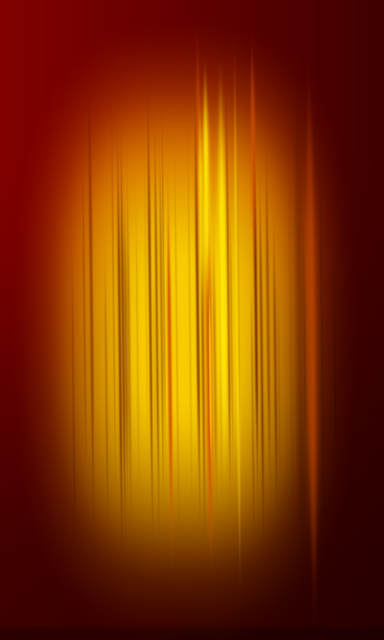
This background is drawn by a WebGL 1 fragment shader. Its source:

```glsl
precision highp float;
// A tall amber glow on dark red, crossed by thin, slightly leaning streaks.
// The glow is a superellipse mapped to a warm ramp; tapered streaks darken
// or light it, with hashed fine lines filling in between the main ones.

uniform vec2 u_resolution;

const vec3 YELLOW = vec3(0.97, 0.80, 0.0);
const vec3 LIGHT = vec3(1.0, 0.90, 0.02);
const vec3 EMBER = vec3(0.84, 0.31, 0.01);
const vec3 SHADE = vec3(0.62, 0.36, 0.20);

float hash(float n) {
  return fract(sin(n * 127.1) * 43758.5453);
}

// Rises and falls between two heights, with long soft ends.
float span(float y, float low, float high) {
  float soft = 0.38 * (high - low);
  return smoothstep(low, low + soft, y) * (1.0 - smoothstep(high - soft, high, y));
}

// Tapered vertical streak, centred on x at mid height.
float streak(vec2 uv, float x, float width, float low, float high) {
  float fade = span(uv.y, low, high);
  float lean = 0.018 * (0.5 - uv.y);
  float halfWidth = max(width * (0.4 + 0.6 * fade), 0.7 / u_resolution.x);
  float offset = (uv.x - x - lean) / halfWidth;
  return fade * exp(-offset * offset);
}

vec3 darken(vec3 color, float amount) {
  return color * mix(vec3(1.0), SHADE, amount);
}

// Dark red surround, brightest at the upper left.
vec3 surround(vec2 uv) {
  float lower = mix(0.24, 0.16, uv.x);
  float upper = mix(0.51, 0.25, uv.x);
  float red = mix(lower, upper, smoothstep(0.0, 0.8, uv.y));
  red *= mix(0.72, 1.0, smoothstep(0.016, 0.024, uv.y));
  return vec3(red, 0.0, 0.0);
}

vec3 glow(vec2 uv, vec3 base) {
  vec2 q = abs(uv - vec2(0.48, 0.48)) / vec2(0.46, 0.50);
  float d = pow(pow(q.x, 2.7) + pow(q.y, 2.7), 1.0 / 2.7);
  float g = 1.0 - d;
  vec3 amber = mix(vec3(0.52, 0.25, 0.0), vec3(0.78, 0.31, 0.0),
                   smoothstep(0.1, 0.75, uv.y));
  amber *= mix(1.0, 0.84, smoothstep(0.55, 0.9, uv.x));
  vec3 color = mix(base, amber, smoothstep(0.0, 0.5, g));
  return mix(color, YELLOW, smoothstep(0.2, 0.82, g));
}

// Faint hashed lines over the whole glow.
vec3 fineLines(vec2 uv, vec3 color) {
  for (int i = 0; i < 26; i++) {
    float n = float(i) + 1.0;
    float x = mix(0.17, 0.87, (n - 0.5 + 0.8 * hash(n)) / 26.0);
    float low = 0.05 + 0.25 * hash(n + 31.0);
    float high = 0.60 + 0.30 * hash(n + 57.0);
    float strength = 0.12 + 0.28 * hash(n + 83.0);
    color = darken(color, strength * streak(uv, x, 0.003, low, high));
  }
  return color;
}

// Bundle of dark lines with jittered spacing, length and weight.
vec3 darkBundle(vec2 uv, vec3 color, float start, float width, float seed) {
  for (int i = 0; i < 4; i++) {
    float n = float(i);
    float x = start + width * (n + 0.3 * hash(seed + n)) / 3.0;
    float low = 0.08 + 0.14 * hash(seed + n + 7.0);
    float high = 0.92 - 0.05 * n - 0.12 * hash(seed + n + 13.0);
    float weight = 0.9 - 0.15 * n;
    color = darken(color, weight * streak(uv, x, 0.0042, low, high));
  }
  return color;
}

void main() {
  vec2 uv = gl_FragCoord.xy / u_resolution;
  vec3 color = glow(uv, surround(uv));
  color = fineLines(uv, color);

  // Dark bundles left and right of the bright centre.
  color = darkBundle(uv, color, 0.311, 0.024, 3.0);
  color = darkBundle(uv, color, 0.390, 0.046, 17.0);
  color = darkBundle(uv, color, 0.511, 0.047, 29.0);
  color = darkBundle(uv, color, 0.663, 0.050, 41.0);
  color = darken(color, 0.6 * streak(uv, 0.238, 0.004, 0.12, 0.92));
  color = darken(color, 0.8 * streak(uv, 0.595, 0.004, 0.18, 0.90));
  color = darken(color, 0.4 * streak(uv, 0.780, 0.012, 0.05, 0.90));

  // Ember streaks: long thin ones in the centre, a broad one at the right.
  color = mix(color, EMBER, 0.75 * streak(uv, 0.441, 0.005, 0.08, 0.78));
  color = mix(color, EMBER, 0.85 * streak(uv, 0.543, 0.009, 0.08, 0.78));
  color = mix(color, EMBER, 0.55 * streak(uv, 0.522, 0.007, 0.50, 0.97));
  color = mix(color, EMBER, 0.65 * streak(uv, 0.664, 0.006, 0.55, 0.96));
  color = mix(color, EMBER, 0.60 * streak(uv, 0.811, 0.013, 0.00, 0.93));

  // Bright cores.
  color = mix(color, LIGHT, 0.95 * streak(uv, 0.541, 0.008, 0.48, 0.92));
  color = mix(color, LIGHT, 0.80 * streak(uv, 0.526, 0.006, 0.48, 0.86));
  color = mix(color, LIGHT, 0.75 * streak(uv, 0.546, 0.003, 0.22, 0.60));
  color = mix(color, LIGHT, 0.95 * streak(uv, 0.581, 0.011, 0.22, 0.92));
  color = mix(color, LIGHT, 0.55 * streak(uv, 0.618, 0.005, 0.05, 0.96));

  gl_FragColor = vec4(color, 1.0);
}
```
